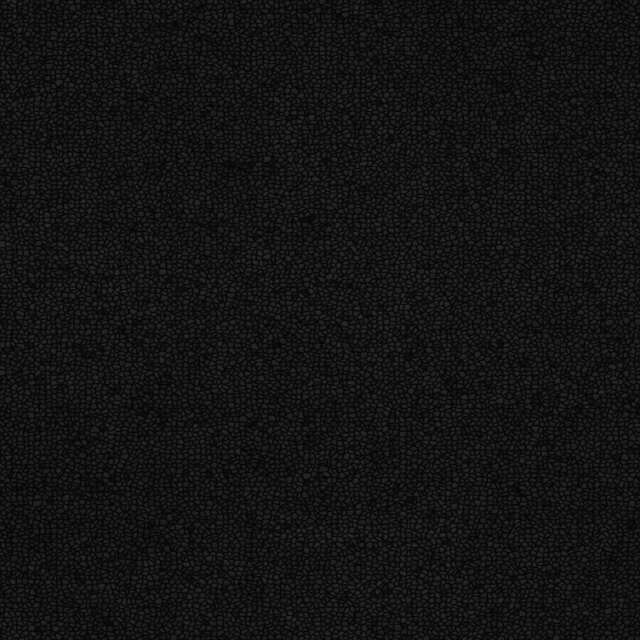
Reproduce this texture procedurally as a Shadertoy shader.

```glsl
// Fine black pebbled leather: small, slightly flattened Voronoi grains parted
// by soft dark creases. Gradient noise bends the grains, mottles their tops
// and adds faint broad shading; four samples per pixel smooth the edges.

vec2 hash2(vec2 p) {
    vec3 q = fract(p.xyx * vec3(0.1031, 0.1030, 0.0973));
    q += dot(q, q.yzx + 33.33);
    return fract((q.xx + q.yz) * q.zy);
}

float cornerSlope(vec2 cell, vec2 corner, vec2 f) {
    float angle = 6.2832 * hash2(cell + corner + 57.0).x;
    return dot(vec2(cos(angle), sin(angle)), f - corner);
}

// Gradient noise, roughly -0.7 to 0.7
float gradientNoise(vec2 p) {
    vec2 cell = floor(p), f = fract(p);
    vec2 u = f * f * f * (f * (f * 6.0 - 15.0) + 10.0);
    float low = mix(cornerSlope(cell, vec2(0, 0), f), cornerSlope(cell, vec2(1, 0), f), u.x);
    float high = mix(cornerSlope(cell, vec2(0, 1), f), cornerSlope(cell, vec2(1, 1), f), u.x);
    return mix(low, high, u.y);
}

// Brightness of the leather at one point of the canvas
float leather(vec2 uv) {
    // Bent grain coordinates: grains a little wider than tall
    vec2 p = uv * vec2(112.0, 138.0) + 200.0;
    p += 0.45 * vec2(gradientNoise(p * 0.6), gradientNoise(p * 0.6 + 71.0));

    // Nearest and second nearest grain centres
    vec2 cell = floor(p), toCentre = vec2(0.0), nearestCell = cell;
    float nearest = 9.0, second = 9.0;
    for (int y = -1; y <= 1; y++)
    for (int x = -1; x <= 1; x++) {
        vec2 neighbour = cell + vec2(x, y);
        vec2 offset = neighbour + 0.08 + 0.84 * hash2(neighbour) - p;
        float d = length(offset);
        if (d < nearest) {
            second = nearest;
            nearest = d;
            toCentre = offset;
            nearestCell = neighbour;
        } else {
            second = min(second, d);
        }
    }

    // Rounded grain tops, each with its own tone, lit from above
    float dome = smoothstep(0.0, 0.55, second - nearest);
    float tone = 0.126 + 0.034 * (hash2(nearestCell + 19.0).y - 0.5);
    float shade = mix(0.028, tone, dome) - 0.022 * toCentre.y * dome;

    // Fine mottle and broad, faint shading
    shade += 0.022 * gradientNoise(p * 1.7 + 31.0);
    shade *= 1.0 + 0.14 * gradientNoise(uv * 2.6 + 5.0) + 0.16 * gradientNoise(uv * 21.0);
    return max(shade, 0.012);
}

void mainImage(out vec4 fragColor, in vec2 fragCoord) {
    float brightness = 0.0;
    for (int i = 0; i < 4; i++) {
        vec2 subpixel = vec2(i % 2, i / 2) * 0.5 - 0.25;
        brightness += 0.25 * leather((fragCoord + subpixel) / iResolution.y);
    }
    fragColor = vec4(vec3(brightness), 1.0);
}
```
